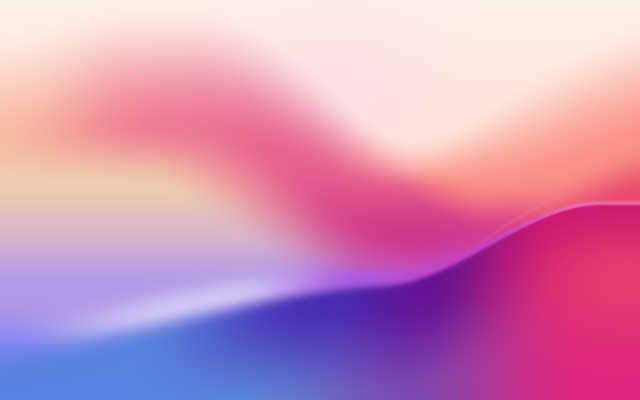
Reproduce this background procedurally as a Shadertoy shader.

```glsl
// Soft silk background: a pale sky folds into a rose and coral wave, over a
// lavender mist and a glossy ridge that runs from blue to hot pink.
// Each fold is a height curve in x; soft masks around the curves blend colours.

#define CREST_HEIGHT 0.835
#define MIST_HEIGHT 0.61
#define RIDGE_BASE 0.1235
#define RIDGE_GLOW 0.85
#define HAZE_STRENGTH 0.55
#define SHEEN_STRENGTH 0.12

// Bell curve of unit height.
float bell(float d, float radius) {
    float t = d / radius;
    return exp(-t * t);
}

// Rises from 0 to 1 around zero, over a half width.
float rise(float d, float halfWidth) {
    return smoothstep(-halfWidth, halfWidth, d);
}

// Falls from 1 to 0 between a and b.
float fall(float a, float b, float x) {
    return 1.0 - smoothstep(a, b, x);
}

// Upper rim of the rose wave: left crest, central valley, right slope.
float crestCurve(float x) {
    return CREST_HEIGHT - 0.06 * fall(0.0, 0.2, x)
         - 0.25 * smoothstep(0.3, 0.66, x) + 0.24 * smoothstep(0.62, 1.12, x);
}

float mistCurve(float x) {
    return MIST_HEIGHT - 0.33 * smoothstep(0.22, 0.68, x);
}

float coralCurve(float x) {
    return 0.487 + 0.08 * fall(0.6, 0.76, x) + 0.09 * smoothstep(0.84, 1.02, x);
}

float ridgeCurve(float x) {
    return RIDGE_BASE + 0.178 * smoothstep(-0.15, 0.6, x)
         + 0.19 * smoothstep(0.6, 0.94, x);
}

vec3 skyColor(vec2 p) {
    vec3 cream = mix(vec3(0.995, 0.89, 0.85), vec3(0.993, 0.94, 0.90),
                     smoothstep(0.65, 1.0, p.y));
    float blush = bell(p.x - 0.53, 0.13) * bell(p.y - 0.79, 0.16);
    return mix(cream, vec3(0.99, 0.87, 0.89), 0.8 * blush);
}

// Peach at the left, rose in the middle, coral and crimson at the right.
vec3 waveColor(vec2 p) {
    vec3 crimson = vec3(0.91, 0.28, 0.43);
    vec3 color = mix(vec3(0.97, 0.72, 0.61), vec3(0.93, 0.47, 0.57),
                     smoothstep(-0.02, 0.28, p.x));
    color = mix(color, vec3(0.90, 0.38, 0.56), smoothstep(0.28, 0.48, p.x));
    color = mix(color, crimson, smoothstep(0.6, 0.9, p.x));
    vec3 deep = mix(vec3(0.80, 0.19, 0.52), crimson, smoothstep(0.66, 0.92, p.x));
    color = mix(color, deep, fall(0.36, 0.60, p.y) * smoothstep(0.3, 0.55, p.x));
    float coral = smoothstep(0.5, 0.68, p.x) * rise(p.y - coralCurve(p.x), 0.07);
    return mix(color, vec3(0.98, 0.57, 0.52), coral);
}

// Peach fading down through lavender to periwinkle.
vec3 mistColor(vec2 p) {
    vec3 color = mix(vec3(0.53, 0.51, 0.98), vec3(0.69, 0.60, 0.90),
                     smoothstep(0.10, 0.27, p.y + 0.25 * p.x));
    color = mix(color, vec3(0.86, 0.72, 0.78), smoothstep(0.28, 0.44, p.y));
    return mix(color, vec3(0.94, 0.80, 0.68), smoothstep(0.41, 0.55, p.y));
}

// Body under the ridge: saturated near the rim, lighter at the floor.
vec3 bodyColor(vec2 p, float depth) {
    vec3 rim = mix(vec3(0.35, 0.51, 0.87), vec3(0.28, 0.17, 0.70),
                   smoothstep(0.2, 0.5, p.x));
    rim = mix(rim, vec3(0.39, 0.07, 0.58), smoothstep(0.5, 0.68, p.x));
    rim = mix(rim, vec3(0.78, 0.07, 0.44), smoothstep(0.66, 0.88, p.x));
    vec3 base = mix(vec3(0.33, 0.52, 0.94), vec3(0.36, 0.55, 0.85),
                    smoothstep(0.1, 0.38, p.x));
    base = mix(base, vec3(0.49, 0.29, 0.69), smoothstep(0.36, 0.66, p.x));
    base = mix(base, vec3(0.87, 0.14, 0.49), smoothstep(0.62, 0.92, p.x));
    vec3 color = mix(rim, base, smoothstep(0.04, 0.32, depth));
    float ember = bell(p.x - 0.98, 0.15) * bell(p.y - 0.30, 0.15);
    return mix(color, vec3(0.90, 0.26, 0.43), 0.9 * ember);
}

vec3 ridgeLight(float x) {
    vec3 color = mix(vec3(0.84, 0.81, 0.97), vec3(0.66, 0.36, 0.89),
                     smoothstep(0.36, 0.56, x));
    color = mix(color, vec3(0.78, 0.25, 0.78), smoothstep(0.55, 0.72, x));
    return mix(color, vec3(0.95, 0.46, 0.68), smoothstep(0.74, 0.95, x));
}

void mainImage(out vec4 fragColor, in vec2 fragCoord) {
    vec2 p = fragCoord / iResolution.xy;

    // Sky, wave and mist
    float crestSoftness = 0.17 - 0.10 * bell(p.x - 0.65, 0.16);
    float wave = rise(crestCurve(p.x) - p.y, crestSoftness);
    vec3 color = mix(skyColor(p), waveColor(p), wave);
    float mistSoftness = 0.08 + 0.06 * smoothstep(0.2, 0.42, p.x);
    color = mix(color, mistColor(p), rise(mistCurve(p.x) - p.y, mistSoftness));

    // Violet haze and a thin sheen above the ridge
    float above = p.y - ridgeCurve(p.x);
    float haze = bell(p.x - 0.64, 0.15) * bell(above, 0.07);
    color = mix(color, vec3(0.77, 0.28, 0.80), HAZE_STRENGTH * haze);
    float sheen = bell(above - 0.035 * smoothstep(0.66, 0.88, p.x), 0.006);
    sheen *= smoothstep(0.68, 0.8, p.x) * fall(0.84, 0.94, p.x);
    color = mix(color, vec3(1.0, 0.62, 0.72), SHEEN_STRENGTH * sheen);

    // Body and the light along its rim
    float edge = mix(0.065, 0.004, smoothstep(0.05, 0.88, p.x));
    color = mix(color, bodyColor(p, -above), rise(-above - 0.4 * edge, edge));
    float glowWidth = mix(0.045, 0.006, smoothstep(0.25, 0.9, p.x));
    float glow = bell(above, above > 0.0 ? glowWidth : 0.75 * glowWidth);
    glow *= RIDGE_GLOW * smoothstep(0.0, 0.28, p.x);
    color = mix(color, ridgeLight(p.x), glow);

    fragColor = vec4(color, 1.0);
}
```
